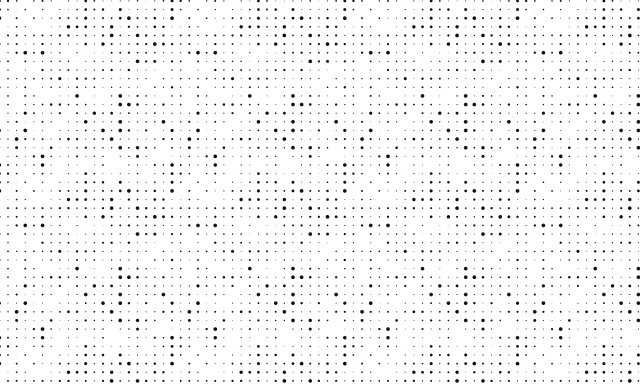
This pattern is drawn by a WebGL 2 fragment shader. Its source:

```glsl
#version 300 es
precision highp float;
// Square grid of dark dots with clustered, varied sizes, repeating every 20 dots.

uniform vec2 u_resolution;
out vec4 fragColor;

const vec3 PAPER = vec3(1.0);
const vec3 INK = vec3(0.07, 0.06, 0.07);

const float DOTS_ACROSS = 74.11;             // grid pitches per canvas width
const float TILE = 20.0;                     // dots per repeat, both ways
const vec2 GRID_OFFSET = vec2(0.926, 0.36);  // first dot, in pitches

// Radii in pitches: floor, even spread, and the extra of the rare large dots
const float RADIUS_MIN = 0.03;
const float RADIUS_SPREAD = 0.085;
const float RADIUS_LARGE = 0.095;
const float LARGE_RARITY = 6.0;

const float CLUSTER_CELLS = 5.0;   // noise cells per repeat
const float CLUSTER_AMOUNT = 0.5;
const float BAND_ROWS = 10.0;      // spacing of the sparse rows
const float BAND_AMOUNT = 0.12;
const float BAND_SHIFT = 4.3;
const float TAU = 6.28319;

float hash(vec2 p) {
    vec3 q = fract(p.xyx * vec3(0.1031, 0.1030, 0.0973));
    q += dot(q, q.yzx + 33.33);
    return fract((q.x + q.y) * q.z);
}

// Unit gradient at a lattice point, wrapped to the repeat
vec2 gradient(vec2 cell) {
    float angle = TAU * hash(mod(cell, CLUSTER_CELLS) + 71.0);
    return vec2(cos(angle), sin(angle));
}

float gradientNoise(vec2 p) {
    vec2 i = floor(p);
    vec2 f = p - i;
    vec2 u = f * f * f * (f * (f * 6.0 - 15.0) + 10.0);
    vec2 e = vec2(0.0, 1.0);
    float low = mix(dot(gradient(i), f),
                    dot(gradient(i + e.yx), f - e.yx), u.x);
    float high = mix(dot(gradient(i + e.xy), f - e.xy),
                     dot(gradient(i + e.yy), f - e.yy), u.x);
    return mix(low, high, u.y);
}

float dotRadius(vec2 id) {
    // Random size, raised in clusters and lowered in the sparse rows
    float size = hash(id + 13.0);
    size += CLUSTER_AMOUNT * gradientNoise((id + 0.5) * CLUSTER_CELLS / TILE);
    size -= BAND_AMOUNT * cos(TAU * (id.y - BAND_SHIFT) / BAND_ROWS);
    size = clamp(size, 0.0, 1.0);

    float radius = RADIUS_MIN + RADIUS_SPREAD * size
                 + RADIUS_LARGE * pow(size, LARGE_RARITY);
    return radius * smoothstep(0.0, 0.12, size);  // the smallest vanish
}

// Smooth disc; dots thinner than a pixel fade instead of swelling
float discCoverage(float dist, float radius, float pixel) {
    float drawn = max(radius, 0.5 * pixel);
    float fade = radius / drawn;
    return fade * fade * clamp(0.5 + (drawn - dist) / pixel, 0.0, 1.0);
}

void main() {
    float pixel = DOTS_ACROSS / u_resolution.x;
    vec2 grid = gl_FragCoord.xy * pixel - GRID_OFFSET;

    // Nearest dot and its place within the repeat
    vec2 nearest = floor(grid + 0.5);
    float radius = dotRadius(mod(nearest, TILE));

    float ink = discCoverage(length(grid - nearest), radius, pixel);
    fragColor = vec4(mix(PAPER, INK, ink), 1.0);
}
```
